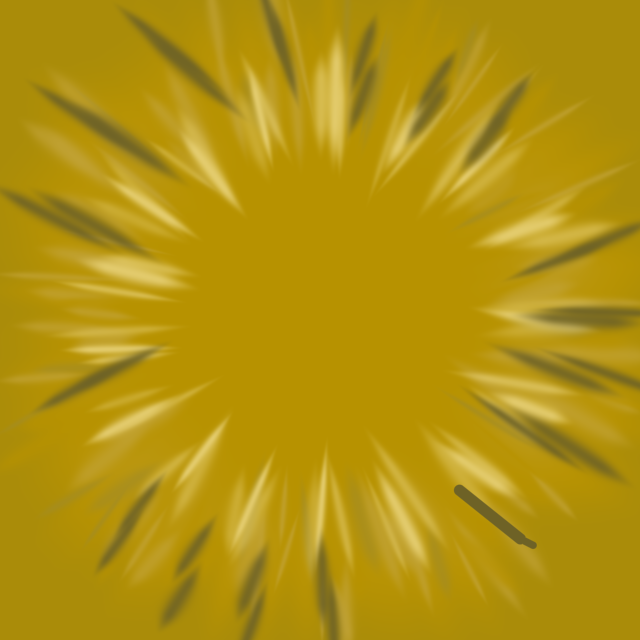
Reproduce this background procedurally as a three.js fragment shader.

```glsl
varying vec2 vUv;

const float TAU = 6.2831853;
const vec2 CENTRE = vec2(0.495, 0.512);
const vec3 GOLD = vec3(0.718, 0.573, 0.0);
const vec3 OLIVE = vec3(0.667, 0.55, 0.035);
const vec3 TAN = vec3(0.76, 0.64, 0.22);
const vec3 MOSS = vec3(0.64, 0.55, 0.14);
const vec3 CREAM = vec3(0.9, 0.81, 0.45);
const vec3 UMBER = vec3(0.43, 0.385, 0.15);
const float FINE_COUNT = 110.0;
const float LIGHT_COUNT = 17.0;
const float LIGHT_START = 85.0;
const float DARK_COUNT = 21.0;
const float DARK_START = 118.0;
const vec4 DARK_GAPS = vec4(3.0, 5.0, 10.0, 16.0);
const float BRUSH_SLOT = 11.0;
const vec2 BRUSH_FROM = vec2(0.718, 0.234);
const vec2 BRUSH_TO = vec2(0.813, 0.158);
const vec2 BRUSH_TIP = vec2(0.833, 0.148);

float hash(float n) { return fract(sin(n * 12.9898) * 43758.5453); }

// Cosine wave around the ring, peaking at a bearing in degrees
float lobe(float angle, float count, float bearing) {
  return cos(count * (angle - radians(bearing)));
}

// Narrow single peak around a bearing
float bump(float angle, float bearing) {
  return exp(16.0 * (lobe(angle, 1.0, bearing) - 1.0));
}

// Value noise that repeats every period
float ringNoise(float x, float period) {
  float cell = floor(x);
  float f = smoothstep(0.0, 1.0, fract(x));
  return mix(hash(mod(cell, period)), hash(mod(cell + 1.0, period)), f);
}

// Tapered stroke along a ray; tilt leans it away from the radius
float streak(vec2 p, float angle, float middle, float halfLength, float width, float tilt) {
  vec2 dir = vec2(cos(angle), sin(angle));
  float along = dot(p, dir) - middle;
  float t = 0.5 + 0.5 * along / halfLength;
  if (t <= 0.0 || t >= 1.0) return 0.0;
  float across = dir.x * p.y - dir.y * p.x - tilt * along;
  float w = width * (0.2 + 0.8 * sin(0.5 * TAU * pow(t, 1.15)));
  float fade = smoothstep(0.0, 0.35, t) * (1.0 - smoothstep(0.72, 1.0, t));
  return fade * exp(-across * across / (w * w));
}

float capsule(vec2 p, vec2 a, vec2 b, float radius) {
  vec2 ab = b - a;
  float h = clamp(dot(p - a, ab) / dot(ab, ab), 0.0, 1.0);
  return length(p - a - ab * h) - radius;
}

// Golden disc with a feathered rim and a hazy tan ring
vec3 background(vec2 p) {
  float turn = atan(p.y, p.x) / TAU + 0.5;
  float r = length(p);
  float rays = 0.6 * ringNoise(turn * 34.0, 34.0) + 0.4 * ringNoise(turn * 90.0, 90.0);
  float rim = 0.42 + 0.15 * rays;
  vec3 color = mix(GOLD, OLIVE, smoothstep(rim - 0.08, rim + 0.07, r));
  float ring = (r - 0.37) / 0.075;
  return mix(color, TAN, 0.6 * rays * rays * exp(-ring * ring));
}

// Faint feathering between the main strokes
vec3 addFineStreaks(vec3 color, vec2 p) {
  for (float i = 0.0; i < FINE_COUNT; i++) {
    float angle = TAU * (i + hash(i + 3.1)) / FINE_COUNT;
    float middle = 0.3 + 0.18 * hash(i + 11.7);
    float halfLength = 0.06 + 0.06 * hash(i + 23.3);
    float width = 0.004 + 0.014 * hash(i + 31.9);
    float pick = hash(i + 59.1);
    vec3 tint = pick < 0.5 ? TAN : (pick < 0.78 ? MOSS : GOLD);
    float mask = streak(p, angle, middle, halfLength, width, 0.4 * (hash(i + 47.3) - 0.5));
    color = mix(color, tint, 0.65 * mask);
  }
  return color;
}

// Bright inner ring: a strong strand between two weaker ones
vec3 addLightStreaks(vec3 color, vec2 p) {
  for (float i = 0.0; i < LIGHT_COUNT; i++) {
    float slot = radians(LIGHT_START) + TAU * i / LIGHT_COUNT;
    float base = slot + radians(2.5 * lobe(slot, 1.0, 100.0) - 1.5);
    float reach = 0.315 + 0.02 * lobe(base, 1.0, 330.0) + 0.05 * bump(base, 15.0);
    for (float j = -1.0; j < 2.0; j++) {
      float seed = i * 3.0 + j + 102.3;
      float angle = base + 0.065 * j + 0.05 * (hash(seed) - 0.5);
      float middle = reach + 0.06 * (hash(seed + 7.7) - 0.5);
      float halfLength = 0.075 + 0.05 * hash(seed + 17.1);
      float width = 0.006 + 0.009 * hash(seed + 29.9);
      float strength = 0.9 - abs(j) * (0.2 + 0.35 * hash(seed + 53.9));
      float mask = streak(p, angle, middle, halfLength, width, 0.4 * (hash(seed + 41.7) - 0.5));
      color = mix(color, CREAM, mask * strength);
    }
  }
  return color;
}

// Shadowed outer ring, unevenly spaced with open slots
vec3 addDarkStreaks(vec3 color, vec2 p) {
  for (float i = 0.0; i < DARK_COUNT; i++) {
    if (any(lessThan(abs(DARK_GAPS - i), vec4(0.5))) || abs(i - BRUSH_SLOT) < 0.5) continue;
    float a = radians(DARK_START) + TAU * i / DARK_COUNT;
    float sway = 4.0 + 5.0 * lobe(a, 1.0, 245.0) + 3.0 * lobe(a, 2.0, 187.0) + 2.5 * lobe(a, 2.0, 145.0);
    float base = a + radians(sway - 6.0 * bump(a, 8.0) - 5.0 * bump(a, 272.0));
    float middle = 0.413 + 0.035 * lobe(base, 3.0, 125.0);
    middle += 0.04 * bump(base, 268.0) - 0.04 * bump(base, 198.0) - 0.025 * bump(base, 10.0);
    float halfLength = 0.1 + 0.03 * lobe(base, 2.0, 150.0);
    float tilt = 0.05 + 0.2 * lobe(base, 4.0, 118.0) + 0.15 * bump(base, 118.0);
    for (float j = -0.5; j < 1.0; j++) {
      float seed = i * 2.0 + j + 212.2;
      float shift = 0.06 * j + 0.03 * (hash(seed) - 0.5);
      float width = 0.009 + 0.006 * hash(seed + 13.3);
      float mask = streak(p, base + 0.03 * j, middle + shift, halfLength, width, tilt);
      color = mix(color, UMBER, 0.85 * mask);
    }
  }
  return color;
}

void main() {
  vec2 p = vUv - CENTRE;
  vec3 color = addFineStreaks(background(p), p);
  color = addDarkStreaks(addLightStreaks(color, p), p);
  // Single crisp brush mark
  float brush = min(capsule(vUv, BRUSH_FROM, BRUSH_TO, 0.0085), capsule(vUv, BRUSH_TO, BRUSH_TIP, 0.0055));
  color = mix(color, UMBER, 1.0 - smoothstep(-0.001, 0.0015, brush));
  gl_FragColor = vec4(color, 1.0);
}
```
